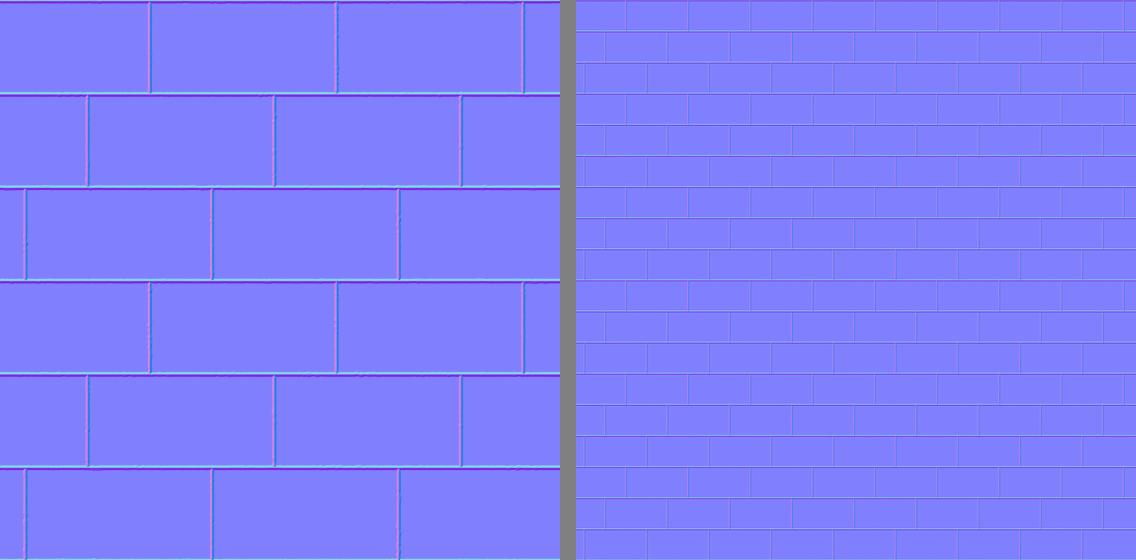
Left, the tile; right, the same tile 3 across and 3 down.
Reproduce this texture map procedurally as a Shadertoy shader.

```glsl
vec2 gradientAt(vec2 cell, float period) {
    vec2 p = fract(mod(cell, period) * vec2(0.1031, 0.1137) + 0.17);
    p += dot(p, p.yx + 33.33);
    float angle = 6.2832 * fract((p.x + p.y) * p.x * 7.31);
    return vec2(cos(angle), sin(angle));
}

// Gradient noise that wraps after a whole number of cells
float tileNoise(vec2 uv, float period) {
    vec2 p = uv * period;
    vec2 cell = floor(p);
    vec2 f = p - cell;
    vec2 s = f * f * f * (f * (f * 6.0 - 15.0) + 10.0);
    vec2 e = vec2(1.0, 0.0);
    float a = dot(gradientAt(cell, period), f);
    float b = dot(gradientAt(cell + e.xy, period), f - e.xy);
    float c = dot(gradientAt(cell + e.yx, period), f - e.yx);
    float d = dot(gradientAt(cell + e.xx, period), f - e.xx);
    return mix(mix(a, b, s.x), mix(c, d, s.x), s.y);
}

// Distances to the nearest bed joint (x) and head joint (y)
vec2 jointDistances(vec2 uv) {
    float y = (1.0 - uv.y) * 6.0 - 0.0118;
    float row = floor(y);
    // Each course steps back by a third of a block
    float x = uv.x * 3.0 - 0.803 + row / 3.0;
    return vec2(abs(fract(y - 0.5) - 0.5) / 6.0, abs(fract(x - 0.5) - 0.5) / 3.0);
}

// Cut with a ragged rim, zero outside the joint
float groove(float dist, float halfWidth, float depth, float wear) {
    float rim = dist / halfWidth;
    rim += wear * min(rim, 1.0);
    return depth * (smoothstep(0.0, 1.0, rim) - 1.0);
}

float surfaceHeight(vec2 uv) {
    // Rims are rougher in patches
    float roughness = mix(0.08, 0.45, smoothstep(-0.1, 0.35, tileNoise(uv, 32.0)));
    float wear = roughness * tileNoise(uv, 128.0);
    vec2 joint = jointDistances(uv);
    float bed = groove(joint.x, 0.0046, 0.0036, wear);
    float head = groove(joint.y, 0.0041, 0.0030, wear * 1.3);

    // Sparse faint pits on the faces
    float pits = smoothstep(0.42, 0.7, tileNoise(uv + 0.37, 128.0));
    return min(bed, head) - 0.00012 * pits;
}

void mainImage(out vec4 fragColor, in vec2 fragCoord) {
    vec2 uv = fragCoord / iResolution.xy;

    // Central differences, widened to a pixel on small canvases
    float reach = max(0.0009, 0.5 / iResolution.y);
    vec2 e = vec2(reach, 0.0);
    vec2 slope = vec2(
        surfaceHeight(uv + e.xy) - surfaceHeight(uv - e.xy),
        surfaceHeight(uv + e.yx) - surfaceHeight(uv - e.yx)) / (2.0 * reach);

    // Green points down the canvas
    vec3 normal = normalize(vec3(-slope.x, slope.y, 1.0));
    fragColor = vec4(normal * 0.5 + 0.5, 1.0);
}
```
